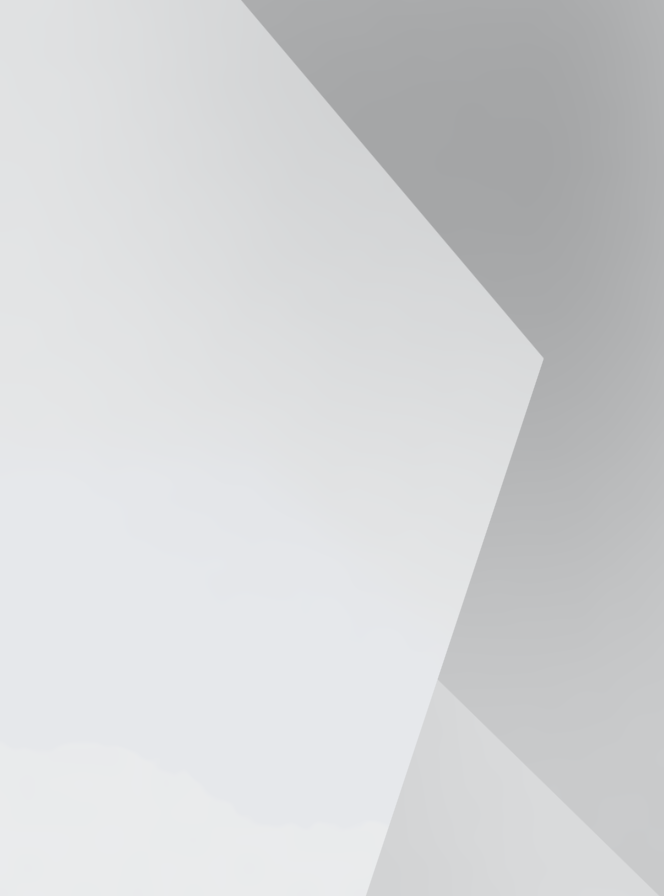
Give the GLSL for this background, as a Shadertoy shader.

```glsl
const vec2 TOP = vec2(0.363, 1.0);
const vec2 APEX = vec2(0.819, 0.600);
const vec2 FOOT = vec2(0.551, 0.0);
const vec2 JOINT = vec2(0.660, 0.241);
const vec2 CORNER = vec2(0.993, 0.0);
const vec2 SHADOW_CENTRE = vec2(0.79, 0.83);
const float SHADOW_REACH = 0.75;
const float FRONT_SHADE = 0.08;
const float GRAIN = 0.003;
const vec3 SHADOW_DARK = vec3(0.643, 0.647, 0.651);
const vec3 SHADOW_LIGHT = vec3(0.790, 0.794, 0.798);
const vec3 FOLD_DARK = vec3(0.822, 0.826, 0.830);
const vec3 FOLD_LIGHT = vec3(0.852, 0.856, 0.860);
const vec3 PAPER = vec3(0.900, 0.905, 0.909);
const vec3 PAPER_COOL = vec3(0.902, 0.910, 0.922);
const vec3 PAPER_PALE = vec3(0.920, 0.924, 0.928);

float hash(vec2 p) {
    vec3 q = fract(p.xyx * 0.1031);
    q += dot(q, q.yzx + 33.33);
    return fract((q.x + q.y) * q.z);
}

float valueNoise(vec2 p) {
    vec2 cell = floor(p), f = fract(p);
    f = f * f * (3.0 - 2.0 * f);
    return mix(mix(hash(cell), hash(cell + vec2(1.0, 0.0)), f.x),
               mix(hash(cell + vec2(0.0, 1.0)), hash(cell + 1.0), f.x), f.y);
}

// Smooth coverage of the half plane to the left of a -> b
float leftOf(vec2 p, vec2 a, vec2 b) {
    vec2 d = b - a, q = p - a;
    float side = d.x * q.y - d.y * q.x;
    return clamp(0.5 + side / fwidth(side), 0.0, 1.0);
}

vec3 shadowPanel(vec2 p) {
    vec2 q = p - SHADOW_CENTRE;
    q.x *= q.x < 0.0 ? 0.35 : 1.4;
    return mix(SHADOW_DARK, SHADOW_LIGHT, smoothstep(0.0, SHADOW_REACH, length(q)));
}

vec3 foldPanel(vec2 p) {
    return mix(FOLD_DARK, FOLD_LIGHT, smoothstep(0.52, 0.9, p.x + 0.3 * p.y));
}

vec3 frontPanel(vec2 p) {
    float ragged = valueNoise(p * vec2(18.0, 24.0)) - 0.5
                 + 0.5 * (valueNoise(p * vec2(50.0, 64.0)) - 0.5);

    // Cool centre and pale lower left
    float coolTop = 0.49 - 0.75 * max(p.x - 0.38, 0.0);
    float cool = smoothstep(0.06, -0.04, p.y - coolTop);
    float paleTop = 0.17 - 0.10 * smoothstep(0.1, 0.5, p.x) + 0.025 * ragged;
    float pale = smoothstep(0.004, -0.004, p.y - paleTop);
    vec3 colour = mix(PAPER, PAPER_COOL, cool);
    colour = mix(colour, PAPER_PALE, pale * 0.75);

    // Broad shade towards the upper edge
    float shade = smoothstep(0.35, 1.05, p.y + 0.2 * p.x);
    shade *= mix(0.28, 1.0, smoothstep(0.0, 0.55, p.x));
    return colour - FRONT_SHADE * shade;
}

void mainImage(out vec4 fragColor, in vec2 fragCoord) {
    vec2 p = fragCoord / iResolution.xy;

    // Panels from back to front
    vec3 colour = shadowPanel(p);
    colour = mix(colour, foldPanel(p), leftOf(p, CORNER, JOINT));
    float front = leftOf(p, APEX, TOP) * leftOf(p, FOOT, APEX);
    colour = mix(colour, frontPanel(p), front);

    // Faint uneven tone
    colour += GRAIN * (valueNoise(p * vec2(24.0, 32.0)) - 0.5);
    fragColor = vec4(colour, 1.0);
}
```
